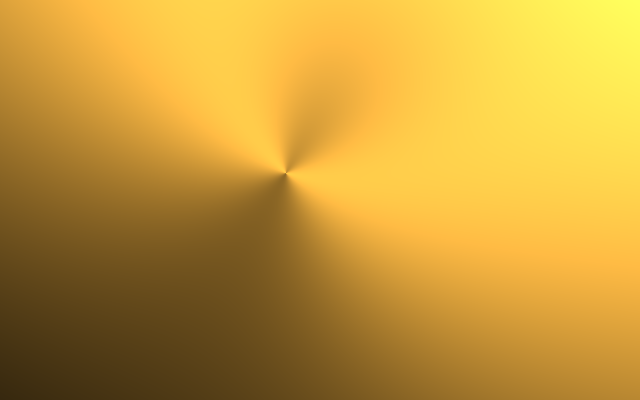
Give the GLSL for this background, as a WebGL 1 fragment shader.

```glsl
precision highp float;

uniform vec2 u_resolution;

// Brightness next to the pivot; c is the cosine of the angle to the light axis
float pivotLight(float c) {
  return 1.06 + c * (0.262 - c * (0.4 + 0.172 * c));
}

// Change of brightness per canvas height away from the pivot
float outwardSlope(float c) {
  return -0.268 + c * (0.56 + 0.408 * c);
}

void main() {
  vec2 fromPivot = (gl_FragCoord.xy - u_resolution * vec2(0.447, 0.567)) / u_resolution.y;
  float radius = max(length(fromPivot), 0.0001);

  // Conical sheen, symmetric about an axis towards the upper right
  vec2 lightAxis = vec2(0.485, 0.875);
  float axisCosine = dot(fromPivot, lightAxis) / radius;
  float light = pivotLight(axisCosine) + radius * outwardSlope(axisCosine);

  // Red saturates first, which turns bright gold to yellow
  vec3 gold = vec3(1.0, 0.733, 0.266);
  gl_FragColor = vec4(clamp(gold * light, 0.0, 1.0), 1.0);
}
```
